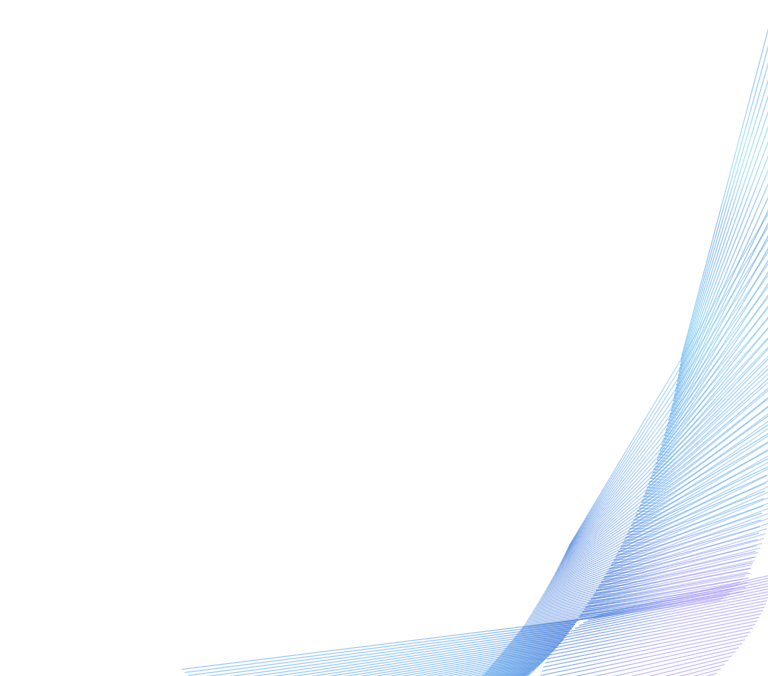
This background is drawn by a Shadertoy shader. Its source:

```glsl
// Sheets of fine blue and violet lines fanning out of the lower right corner on white.
#define LINE_WIDTH 0.0017
#define LINE_ALPHA 0.60
#define SKY    vec3(0.42, 0.70, 0.94)
#define INDIGO vec3(0.30, 0.50, 0.86)
#define VIOLET vec3(0.66, 0.60, 0.98)
#define CYAN   vec3(0.52, 0.86, 0.91)
#define PAPER  vec3(1.0)

vec2 bezier(vec2 a, vec2 b, vec2 c, float t) {
    return mix(mix(a, b, t), mix(b, c, t), t);
}

// Distance to a segment, and the position along it from 0 to 1.
vec2 segmentDistance(vec2 p, vec2 a, vec2 b) {
    vec2 pa = p - a, ba = b - a;
    float h = clamp(dot(pa, ba) / dot(ba, ba), 0.0, 1.0);
    return vec2(length(pa - ba * h), h);
}

// Light passing through a ruled sheet whose lines join two curves.
// Lines lose the share "fade" of their strength toward the second curve.
float sheet(vec2 p, int count, float alpha, float fade,
            vec2 a0, vec2 a1, vec2 a2, vec2 b0, vec2 b1, vec2 b2) {
    float radius = max(LINE_WIDTH, 1.0 / iResolution.y);
    float strength = alpha * LINE_WIDTH / radius;
    float light = 1.0;
    for (int i = 0; i < count; i++) {
        float t = float(i) / float(count - 1);
        vec2 d = segmentDistance(p, bezier(a0, a1, a2, t), bezier(b0, b1, b2, t));
        float cover = clamp(1.0 - d.x / radius, 0.0, 1.0);
        light *= 1.0 - strength * cover * (1.0 - fade * d.y);
    }
    return light;
}

// Soft elliptical spot for blending hues.
float spot(vec2 p, vec2 center, vec2 size) {
    vec2 q = (p - center) / size;
    return exp(-dot(q, q));
}

vec3 inkColor(vec2 p) {
    vec3 ink = mix(SKY, INDIGO, spot(p, vec2(0.87, 0.10), vec2(0.13, 0.20)));
    ink = mix(ink, INDIGO, 0.45 * spot(p, vec2(1.14, 0.66), vec2(0.12, 0.06)));
    ink = mix(ink, CYAN, 0.9 * spot(p, vec2(1.09, 0.77), vec2(0.12, 0.07)));
    ink = mix(ink, CYAN, 0.5 * spot(p, vec2(1.06, 0.51), vec2(0.15, 0.06)));
    ink = mix(ink, VIOLET, 0.6 * smoothstep(0.88, 1.0, p.y));
    float lowerRight = smoothstep(0.88, 1.04, p.x + max(0.08 - p.y, 0.0))
                     * smoothstep(0.26, 0.12, p.y);
    return mix(ink, VIOLET, lowerRight);
}

void mainImage(out vec4 fragColor, in vec2 fragCoord) {
    vec2 p = fragCoord / iResolution.y;
    float light = 1.0;

    // Steep fan along the inner curve
    light *= sheet(p, 58, LINE_ALPHA, 0.0,
        vec2(1.009, 0.475), vec2(0.976, 0.257), vec2(0.854, 0.083),
        vec2(1.140, 0.970), vec2(1.165, 0.300), vec2(1.100, 0.125));

    // Dark crease that fades away from the inner curve
    light *= sheet(p, 90, LINE_ALPHA, 1.0,
        vec2(1.009, 0.475), vec2(0.976, 0.257), vec2(0.854, 0.083),
        vec2(1.012, 0.475), vec2(1.000, 0.240), vec2(0.985, 0.102));

    // Fan along the outer curve
    light *= sheet(p, 60, LINE_ALPHA * 0.8, 0.0,
        vec2(0.843, 0.194), vec2(0.815, 0.135), vec2(0.774, 0.072),
        vec2(1.140, 0.690), vec2(1.200, 0.200), vec2(1.065, 0.112));

    // Shallow wedge on the left
    light *= sheet(p, 32, LINE_ALPHA, 0.0,
        vec2(0.270, 0.010), vec2(0.330, -0.065), vec2(0.700, -0.040),
        vec2(0.854, 0.083), vec2(0.820, 0.030), vec2(0.775, 0.000));

    // Dense fold between the curves
    light *= sheet(p, 46, LINE_ALPHA, -0.3,
        vec2(0.774, 0.072), vec2(0.745, 0.035), vec2(0.710, -0.005),
        vec2(0.854, 0.083), vec2(0.820, 0.035), vec2(0.775, -0.005));

    // Open violet sheet at the lower right
    light *= sheet(p, 30, LINE_ALPHA, 0.0,
        vec2(0.885, 0.090), vec2(0.775, 0.040), vec2(0.800, -0.080),
        vec2(1.139, 0.149), vec2(1.146, 0.095), vec2(1.053, -0.003));

    fragColor = vec4(mix(inkColor(p), PAPER, light), 1.0);
}
```
